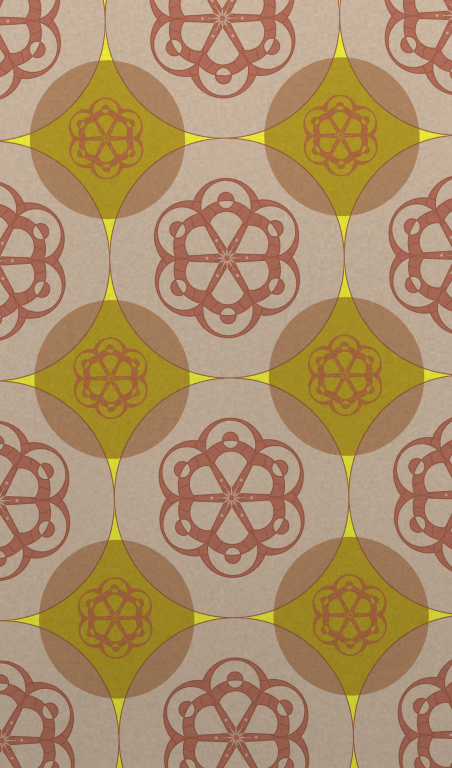
A Shadertoy shader for this pattern:

```glsl
const float TAU = 6.2831853;

// Lattice, in canvas heights: columns are the steps right and up
const mat2 LATTICE = mat2(0.3053, 0.0039, -0.0060, 0.3122);
const vec2 ORIGIN = vec2(0.2956, 0.6640);

// Sizes, in lattice steps
const float BIG_RADIUS = 0.5;
const float HALO_RADIUS = 0.331;
const float SMALL_SCALE = 0.51;
const vec2 SMALL_SHIFT = vec2(-0.006, 0.005);
const float LINE_HALF = 0.0022;
const float LOBE_DIST = 0.183;
const float LOBE_RADIUS = 0.149;

// Inks
const vec3 PAPER = vec3(0.735, 0.660, 0.580);
const vec3 ROSE = vec3(0.640, 0.395, 0.325);
const vec3 RUST = vec3(0.640, 0.390, 0.240);
const vec3 TAN = vec3(0.635, 0.485, 0.355);
const vec3 OLIVE = vec3(0.645, 0.555, 0.140);
const vec3 YELLOW = vec3(0.850, 0.860, 0.210);
const vec3 OUTLINE = vec3(0.520, 0.270, 0.190);

const float GRAIN_SCALE = 230.0;
const float GRAIN = 0.07;
const float SHADE = 0.16;

vec2 hashGradient(vec2 cell) {
    vec2 h = fract(sin(vec2(dot(cell, vec2(127.1, 311.7)), dot(cell, vec2(269.5, 183.3)))) * 43758.5);
    return 2.0 * h - 1.0;
}

float gradientNoise(vec2 p) {
    vec2 i = floor(p), f = fract(p);
    vec2 u = f * f * f * (f * (f * 6.0 - 15.0) + 10.0);
    vec2 e = vec2(0.0, 1.0);
    float low = mix(dot(hashGradient(i), f), dot(hashGradient(i + e.yx), f - e.yx), u.x);
    float high = mix(dot(hashGradient(i + e), f - e), dot(hashGradient(i + 1.0), f - 1.0), u.x);
    return mix(low, high, u.y);
}

float disc(vec2 p, float height, float radius) {
    return length(p - vec2(0.0, height)) - radius;
}

// Folds the plane into one sector centred on the +y axis
vec2 foldSectors(vec2 p, float count) {
    float sector = TAU / count;
    float a = mod(atan(p.x, p.y) + 0.5 * sector, sector) - 0.5 * sector;
    return length(p) * vec2(sin(a), cos(a));
}

float cover(float dist, float pixel) {
    return 1.0 - smoothstep(-0.7 * pixel, 0.7 * pixel, dist);
}

float stroke(float dist, float pixel) {
    float halfWidth = max(LINE_HALF, 0.35 * pixel);
    return cover(abs(dist) - halfWidth, pixel) * LINE_HALF / halfWidth;
}

// Six-lobed rosette: x = filled area, y = outlines, z = pale star and dots
vec3 rosette(vec2 p, float pixel) {
    vec2 q = foldSectors(p, 6.0);
    float body = min(disc(q, LOBE_DIST, LOBE_RADIUS), length(q) - 0.07);

    // Openings: outer crescent, half-filled eye, inner petal
    float dome = disc(q, 0.100, 0.140);
    float eye = disc(q, 0.240, 0.034);
    float rim = disc(q, 0.217, 0.107);
    float crescent = max(rim, -min(dome, eye));
    float wedge = abs(q.x) * 0.84 - (q.y - 0.035) * 0.54;
    float petal = max(disc(q, 0.118, 0.077), wedge);
    float pale = min(crescent, min(max(eye, dome), petal));
    float solid = max(body, -pale);

    // Interlaced circles seen through the fill
    float rings = min(abs(rim), abs(dome));
    for (int i = 0; i < 6; i++) {
        float a = TAU * float(i) / 6.0;
        vec2 centre = LOBE_DIST * vec2(sin(a), cos(a));
        rings = min(rings, abs(length(q - centre) - LOBE_RADIUS));
    }
    float fill = cover(solid, pixel);
    float lines = max(stroke(solid, pixel), 0.7 * fill * stroke(rings, pixel));

    // Centre star with a dot between each pair of petals
    vec2 ray = foldSectors(p, 12.0);
    float star = max(abs(ray.x) - 0.07 * (0.065 - ray.y), ray.y - 0.06);
    star = max(star, 0.012 - ray.y);
    float dots = length(vec2(abs(q.x), q.y) - 0.085 * vec2(0.5, 0.866)) - 0.006;
    return vec3(fill, lines, cover(min(star, dots), pixel));
}

void mainImage(out vec4 fragColor, in vec2 fragCoord) {
    vec2 p = fragCoord / iResolution.y;
    vec2 grid = inverse(LATTICE) * (p - ORIGIN);
    float pixel = 1.0 / (iResolution.y * LATTICE[1].y);
    vec2 bigCell = grid - round(grid);
    vec2 smallCell = fract(grid) - 0.5;

    // Tangent circles with translucent halos over the gaps
    float big = length(bigCell) - BIG_RADIUS;
    float inBig = cover(big, pixel);
    float halo = cover(length(smallCell) - HALO_RADIUS, pixel);
    vec3 color = mix(mix(YELLOW, OLIVE, halo), mix(PAPER, TAN, halo), inBig);
    color = mix(color, OUTLINE, 0.8 * stroke(big, pixel));

    // Small rosettes inside the halos
    vec3 small = rosette((smallCell - SMALL_SHIFT) / SMALL_SCALE, pixel / SMALL_SCALE);
    color = mix(color, RUST, small.x);
    color = mix(color, OUTLINE, 0.35 * small.y);
    color = mix(color, OLIVE, 0.8 * small.z);

    // Large rosettes inside the circles
    vec3 large = rosette(bigCell, pixel);
    color = mix(color, ROSE, large.x);
    color = mix(color, OUTLINE, 0.75 * large.y);
    color = mix(color, PAPER, 0.85 * large.z);

    // Uneven light and paper grain
    float light = 1.0 + SHADE * (p.y - 0.55) + 0.03 * gradientNoise(p * 4.0);
    float grain = gradientNoise(p * GRAIN_SCALE) + 0.5 * gradientNoise(p * GRAIN_SCALE * 0.4);
    fragColor = vec4(color * light * (1.0 + GRAIN * grain), 1.0);
}
```
